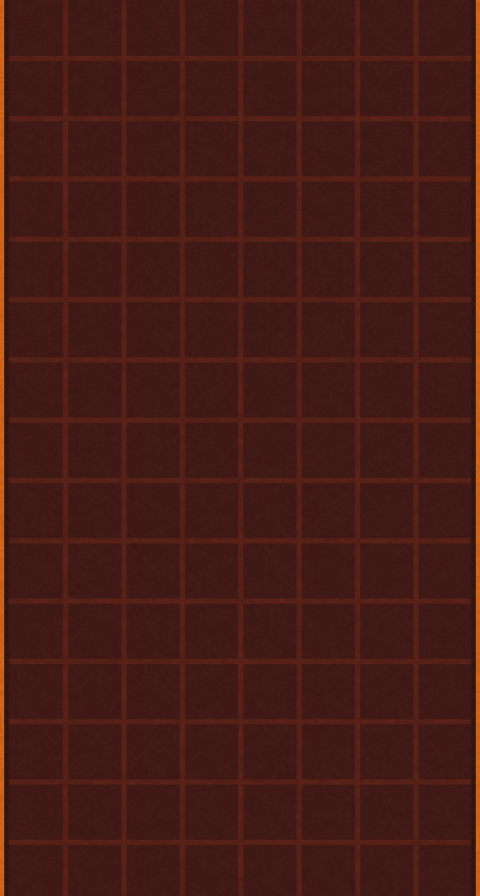
Reproduce this pattern procedurally as a Shadertoy shader.

```glsl
// Dark maroon felt panel with a rust-red grid, shaded sides and thin orange edge strips.
#define GRID_PITCH vec2(0.1217, 0.0673)   // cell size as a fraction of the canvas
#define GRID_START vec2(0.1366, 0.0599)   // first line from left and bottom
#define GRID_LINES vec2(7.0, 14.0)        // lines across and down
#define LINE_HALF 0.0053                  // half line width, in canvas widths
#define STRIP_WIDTH 0.0088                // orange edge strip
#define SHADE_WIDTH 0.0195                // outer limit of the dark border
#define GRAIN_SCALE 200.0
#define GRAIN_AMOUNT 0.11
#define FIELD_COLOR vec3(0.250, 0.098, 0.086)
#define LINE_COLOR vec3(0.350, 0.130, 0.088)
#define SHADE_COLOR vec3(0.195, 0.080, 0.065)
#define STRIP_COLOR vec3(0.800, 0.390, 0.105)

float hash(vec2 p) {
    return fract(sin(dot(p, vec2(127.1, 311.7))) * 43758.5453);
}

float valueNoise(vec2 p) {
    vec2 i = floor(p);
    vec2 f = fract(p);
    f = f * f * (3.0 - 2.0 * f);
    float low = mix(hash(i), hash(i + vec2(1.0, 0.0)), f.x);
    float high = mix(hash(i + vec2(0.0, 1.0)), hash(i + vec2(1.0, 1.0)), f.x);
    return mix(low, high, f.y);
}

// Distance to the nearest vertical (x) and horizontal (y) grid line, in canvas widths
vec2 gridDistance(vec2 uv, vec2 size) {
    vec2 index = round((uv - GRID_START) / GRID_PITCH);
    index = clamp(index, vec2(0.0), GRID_LINES - 1.0);
    return abs(uv - GRID_START - index * GRID_PITCH) * size;
}

void mainImage(out vec4 fragColor, in vec2 fragCoord) {
    vec2 uv = fragCoord / iResolution.xy;
    vec2 size = iResolution.xy / iResolution.x;
    vec2 p = uv * size;
    float pixel = 1.0 / iResolution.x;

    // Felt grain: fine fibres over a broader mottling
    float fine = valueNoise(p * GRAIN_SCALE) - 0.5;
    float broad = valueNoise(p * GRAIN_SCALE * 0.3 + 17.0) - 0.5;
    float grain = fine + 0.35 * broad;

    // Grid lines with slightly fuzzy, worn edges
    vec2 lineDist = gridDistance(uv, size) + 0.0010 * fine;
    float soft = max(pixel * 0.7, 0.0016);
    vec2 lines = 1.0 - smoothstep(LINE_HALF - soft, LINE_HALF + soft, lineDist);
    float cover = max(lines.x, lines.y) * (0.93 + 0.25 * broad);
    vec3 color = mix(FIELD_COLOR, LINE_COLOR, cover);

    // Dark border fading inward from each side
    float edge = min(uv.x, 1.0 - uv.x);
    float shade = 1.0 - smoothstep(SHADE_WIDTH - 0.004, SHADE_WIDTH + 0.002, edge);
    color = mix(color, SHADE_COLOR, shade);

    // Orange strips along both sides
    float strip = 1.0 - smoothstep(STRIP_WIDTH - pixel * 0.6, STRIP_WIDTH + pixel * 0.6, edge);
    color = mix(color, STRIP_COLOR, strip);

    color *= 1.0 + GRAIN_AMOUNT * grain;
    fragColor = vec4(color, 1.0);
}
```
